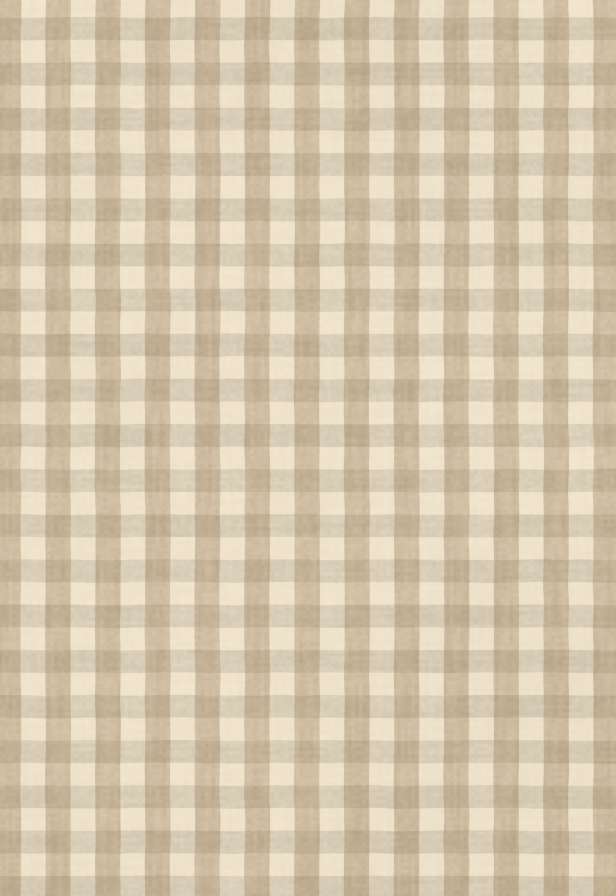
Give the GLSL for this pattern, as a Shadertoy shader.

```glsl
// Woven gingham cloth in cream and beige with fine thread grain.

const vec2 REPEATS = vec2(12.37, 19.83);   // checks across and down
const vec2 PHASE = vec2(0.087, -0.388);    // stripe offset from the top left
const vec2 DUTY = vec2(0.505, 0.502);      // dyed share of each repeat
const vec2 THREADS = vec2(176.0, 256.0);   // yarns across and down

const vec3 CREAM = vec3(0.935, 0.885, 0.795);
const vec3 WARP_BEIGE = vec3(0.81, 0.74, 0.635);
const vec3 WEFT_GREY = vec3(0.845, 0.80, 0.712);
const vec3 CROSS_TAN = vec3(0.757, 0.686, 0.575);

float hash(vec2 p) {
    return fract(sin(dot(p, vec2(127.1, 311.7))) * 43758.5453);
}

float valueNoise(vec2 p) {
    vec2 cell = floor(p);
    vec2 f = fract(p);
    f = f * f * (3.0 - 2.0 * f);
    float low = mix(hash(cell), hash(cell + vec2(1.0, 0.0)), f.x);
    float high = mix(hash(cell + vec2(0.0, 1.0)), hash(cell + vec2(1.0, 1.0)), f.x);
    return mix(low, high, f.y);
}

// Noise centred on zero
float grain(vec2 p) {
    return valueNoise(p) - 0.5;
}

// Antialiased stripe covering the first part of each unit interval
float stripe(float t, float duty, float blur) {
    float fromCentre = abs(fract(t - 0.5 * duty + 0.5) - 0.5);
    return 1.0 - smoothstep(-blur, blur, fromCentre - 0.5 * duty);
}

void mainImage(out vec4 fragColor, in vec2 fragCoord) {
    vec2 uv = fragCoord / iResolution.xy;
    uv.y = 1.0 - uv.y;
    vec2 yarn = uv * THREADS;

    // Dyed stripes with slightly uneven edges
    vec2 blur = 0.75 * REPEATS / iResolution.xy;
    vec2 wobble = 0.025 * vec2(grain(yarn.yx * vec2(0.15, 0.03)),
                               grain(yarn * vec2(0.15, 0.03) + 40.0));
    vec2 checks = uv * REPEATS + PHASE + wobble;
    float warp = stripe(checks.x, DUTY.x, blur.x);
    float weft = stripe(checks.y, DUTY.y, blur.y);

    vec3 color = mix(mix(CREAM, WARP_BEIGE, warp),
                     mix(WEFT_GREY, CROSS_TAN, warp), weft);

    // Long warp and weft yarns, plus speckle where the colours interlace
    float warpGrain = grain(yarn * vec2(1.0, 0.08));
    float weftGrain = grain(yarn * vec2(0.08, 1.0) + 17.0);
    float speckle = grain(yarn + 91.0);
    float dyed = max(warp, weft);
    color += warpGrain * mix(0.012, 0.04, warp);
    color += weftGrain * mix(0.012, 0.028, weft);
    color += speckle * mix(0.012, 0.035, dyed);

    // Tone shift between repeats and broad unevenness of the cloth
    vec2 repeatId = floor(checks);
    color += 0.012 * dyed * (hash(repeatId) - 0.5);
    color += 0.018 * grain(uv * vec2(3.0, 4.0) + 5.0);

    fragColor = vec4(clamp(color, 0.0, 1.0), 1.0);
}
```
